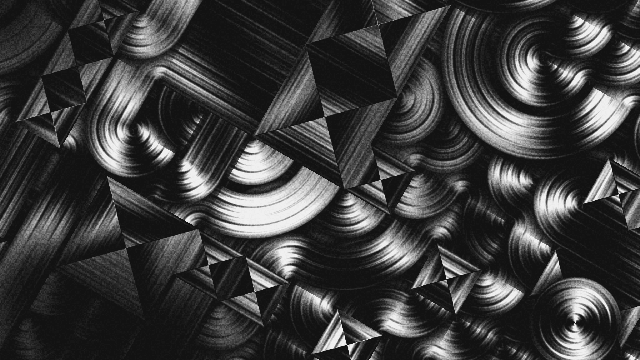
A WebGL 1 fragment shader for this background:

```glsl
precision highp float;
// Overlapping brushed-metal ribbons, nested frames and discs on a tilted grid.

uniform vec2 u_resolution;

const float TILE = 0.148;        // grid step, in canvas heights
const float HALF_RIBBON = 0.41;  // ribbon half width, in tiles
const float HALF_PI = 1.5707963;

float hash(vec2 p) {
  vec3 q = fract(p.xyx * 0.1031);
  q += dot(q, q.yzx + 33.33);
  return fract((q.x + q.y) * q.z);
}

// Layered sines in turning directions
float waves(vec2 q) {
  float sum = 0.0;
  for (int i = 0; i < 4; i++) {
    float k = float(i);
    vec2 dir = vec2(cos(k * 2.4), sin(k * 2.4));
    sum += sin(dot(q, dir) * (0.7 + 0.35 * k) + k * 1.7);
  }
  return sum;
}

// Anisotropic sheen over fine grooves; angle is that of the surface normal
float brushed(float across, float halfWidth, float angle, vec2 q) {
  float a = abs(across);
  float streak = sin(a * 31.0) + sin(a * 57.0 + 1.3) + 0.7 * sin(a * 97.0 + 0.4);
  float sheen = 0.5 + 0.5 * cos(2.0 * angle + 1.2 * waves(q) + 0.3 * streak);
  float groove = 0.82 + 0.13 * streak;
  float bevel = smoothstep(0.0, 0.3 * halfWidth, halfWidth - a);
  float rim = 1.0 - smoothstep(0.0, 0.03, abs(halfWidth - a - 0.04));
  return 1.35 * pow(sheen, 2.4) * groove * mix(0.4, 1.0, bevel)
       + rim * (0.04 + 0.3 * sheen);
}

// Lays a ribbon and its soft shadow over the tone beneath
float layRibbon(float under, float across, float halfWidth, float angle, vec2 q, float aa) {
  float edge = abs(across) - halfWidth;
  float shadow = mix(0.08, 1.0, smoothstep(0.0, 0.32, edge));
  float body = brushed(across, halfWidth, angle, q);
  return mix(body, under * shadow, smoothstep(-aa, aa, edge));
}

// Concentric quarter-turn lanes around a tile corner
float layArcs(float under, vec2 d, float lanes, float mirror, vec2 q, float aa) {
  float r = length(d);
  float across = r - min(floor(r), lanes - 1.0) - 0.5;
  return layRibbon(under, across, HALF_RIBBON, mirror * atan(d.y, d.x), q, aa);
}

// Rectangular frames stepping inwards
float nestedFrames(vec2 f, vec2 size, vec2 q, float aa) {
  vec2 inset = 0.5 * size - abs(f - 0.5 * size);
  float depth = min(inset.x, inset.y);
  float halfWidth = 0.5 * min(size.x, size.y);
  float steps = depth * 5.0;
  float stair = floor(steps) + smoothstep(0.8, 1.0, fract(steps));
  float angle = HALF_PI * smoothstep(-aa, aa, inset.x - inset.y);
  return brushed(halfWidth - depth, halfWidth, angle + 0.45 * stair, q);
}

// One to four tiles per block, each with frames, arcs or crossing lanes
float tiles(vec2 q, float aa) {
  float split = hash(floor(q * 0.5) + 7.0);
  vec2 size = vec2(1.0);
  if (split < 0.28) size = vec2(2.0);
  else if (split < 0.38) size.x = 2.0;
  else if (split < 0.50) size.y = 2.0;
  vec2 cell = floor(q / size) * size;
  vec2 f = q - cell;
  float kind = hash(cell + 31.0);
  float tone = nestedFrames(f, size, q, aa);
  if (size.x == size.y && kind < 0.68) {
    float mirror = hash(cell + 53.0) < 0.5 ? -1.0 : 1.0;
    if (mirror < 0.0) f.x = size.x - f.x;
    tone = layArcs(tone, f, size.x, mirror, q, aa);
    tone = layArcs(tone, size - f, size.x, mirror, q, aa);
  } else if (kind < 0.82) {
    vec2 across = fract(f) - 0.5;
    if (size.x >= size.y) tone = layRibbon(tone, across.y, HALF_RIBBON, HALF_PI, q, aa);
    if (size.y >= size.x) tone = layRibbon(tone, across.x, HALF_RIBBON, 0.0, q, aa);
  }
  return tone;
}

// Sparse grooved discs centred on tile corners
float layDiscs(float tone, vec2 q, float aa) {
  vec2 home = floor(q / 3.0);
  for (int j = -1; j <= 1; j++) {
    for (int i = -1; i <= 1; i++) {
      vec2 cell = home + vec2(float(i), float(j));
      vec2 jitter = floor(3.0 * vec2(hash(cell + 11.0), hash(cell + 23.0)));
      vec2 d = q - cell * 3.0 - jitter;
      float turn = 3.0 * hash(cell + 41.0);
      if (hash(cell + 67.0) < 0.36)
        tone = layRibbon(tone, length(d), 0.86, atan(d.y, d.x) + turn, q, aa);
    }
  }
  return tone;
}

// Broad light, fading out towards the left corners
float illumination(vec2 p, vec2 q) {
  float low = smoothstep(0.2, 0.62, length((p - vec2(0.2, 0.0)) * vec2(0.7, 1.0)));
  float high = smoothstep(0.05, 0.6, length(p - vec2(0.0, 1.0)));
  return mix(0.1, 1.0, low * high) * (0.85 + 0.17 * waves(q * 0.6 + 4.0));
}

void main() {
  vec2 p = gl_FragCoord.xy / u_resolution.y;
  vec2 q = vec2(dot(p, vec2(0.866, -0.5)), dot(p, vec2(0.5, 0.866))) / TILE;
  float aa = 0.8 / (u_resolution.y * TILE);
  float tone = layDiscs(tiles(q, aa), q, aa) * illumination(p, q);
  tone = clamp(tone, 0.0, 1.0);
  // Stippled grain, strongest in the midtones
  float grain = hash(floor(p * 288.0) + 5.0) - 0.5;
  tone = clamp(tone + grain * (0.04 + 0.7 * tone * (1.0 - tone)), 0.0, 1.0);
  gl_FragColor = vec4(vec3(mix(0.07, 0.94, tone)), 1.0);
}
```
